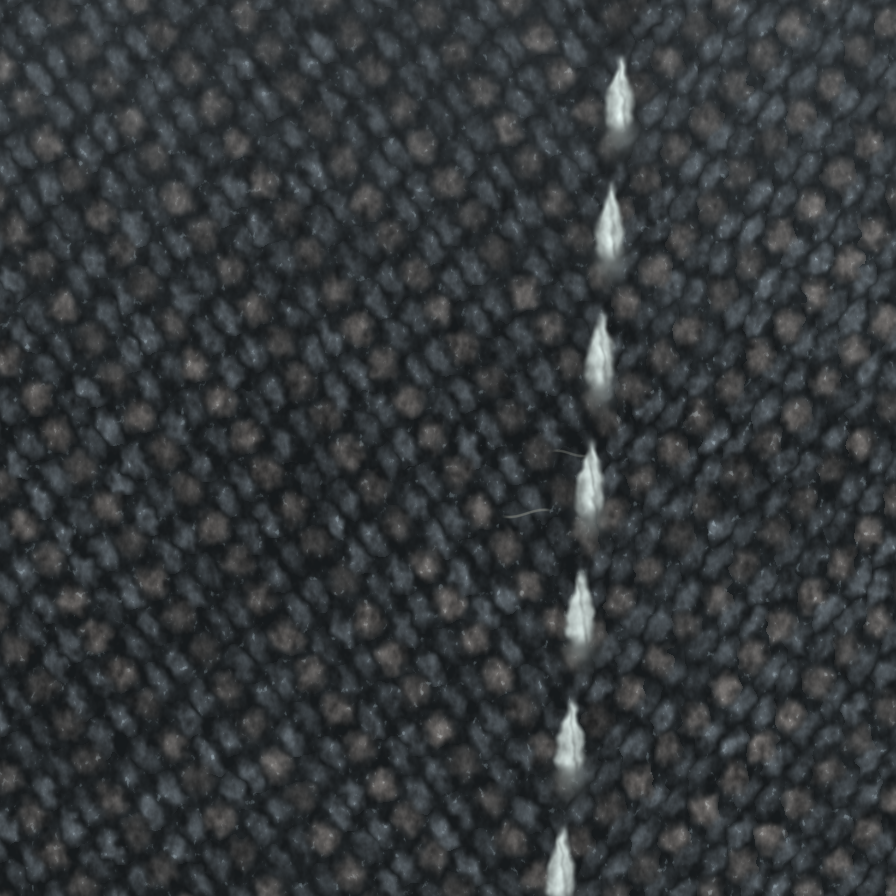
Write a WebGL 1 fragment shader that draws this texture.

```glsl
precision highp float;
// Dark herringbone wool with a slanted seam of pale running stitches.
uniform vec2 u_resolution;

const vec3 GAP = vec3(0.108, 0.123, 0.131);
const vec3 BLUE_YARN = vec3(0.31, 0.338, 0.358);
const vec3 BROWN_YARN = vec3(0.415, 0.40, 0.39);
const vec3 HAZE = vec3(0.235, 0.255, 0.27);
const vec3 THREAD = vec3(0.83, 0.88, 0.87);

vec2 hash2(vec2 p) {
  vec2 k = vec2(dot(p, vec2(127.1, 311.7)), dot(p, vec2(269.5, 183.3)));
  return fract(sin(k) * 43758.5) * 2.0 - 1.0;
}

float gradientNoise(vec2 p) {
  vec2 i = floor(p), f = fract(p);
  vec2 u = f * f * f * (f * (f * 6.0 - 15.0) + 10.0);
  vec2 e = vec2(1.0, 0.0);
  float low = mix(dot(hash2(i), f), dot(hash2(i + e.xy), f - e.xy), u.x);
  float high = mix(dot(hash2(i + e.yx), f - e.yx),
                   dot(hash2(i + e.xx), f - e.xx), u.x);
  return mix(low, high, u.y);
}

float fbm(vec2 p) {
  float sum = 0.0, amp = 1.0;
  for (int i = 0; i < 3; i++) {
    sum += amp * gradientNoise(p);
    p = mat2(1.6, 1.2, -1.2, 1.6) * p + 7.3;
    amp *= 0.45;
  }
  return sum;
}

vec2 noise2(vec2 p) {
  return vec2(gradientNoise(p), gradientNoise(p + 19.0));
}

// Coordinates of p in the skewed lattice spanned by a and b.
vec2 latticeCoord(vec2 p, vec2 a, vec2 b) {
  return vec2(p.x * b.y - p.y * b.x, a.x * p.y - a.y * p.x)
       / (a.x * b.y - a.y * b.x);
}

// One soft, slightly displaced tuft of yarn per lattice cell.
float tuft(vec2 q, vec2 a, vec2 b, vec2 dir, vec2 size, float seed) {
  vec2 id = floor(q + 0.5), f = q - id;
  vec2 rnd = hash2(id + seed);
  vec2 d = f.x * a + f.y * b + rnd * 0.003;
  d = vec2(dot(d, dir), dot(d, vec2(-dir.y, dir.x))) / size;
  return smoothstep(1.1, 0.25, length(d)) * (0.75 + 0.25 * rnd.y);
}

// Brown knots with two blue strands between neighbouring rows.
vec3 weave(vec2 p, vec2 a, vec2 b, vec2 dir) {
  vec2 q = latticeCoord(p, a, b);
  float knot = tuft(q, a, b, dir, vec2(0.023, 0.021), 3.0);
  float strandA = tuft(q - vec2(0.45, 0.34), a, b, dir, vec2(0.027, 0.014), 17.0);
  float strandB = tuft(q - vec2(0.1, 0.65), a, b, dir, vec2(0.027, 0.014), 41.0);
  vec3 col = mix(GAP, BLUE_YARN, max(strandA, strandB));
  return mix(col, BROWN_YARN, knot * 0.85);
}

float seamX(float y) {
  return 0.692 - 0.0766 * (0.89 - y);
}

// Ragged teardrop: x is coverage, y is the soft tail.
vec2 stitch(vec2 p) {
  float t = (0.047 - p.y) / 0.084;
  float body = smoothstep(0.05, 0.6, t) * (1.0 - smoothstep(0.8, 1.2, t));
  float halfWidth = 0.0045 + 0.0115 * body;
  float x = abs(p.x - 0.004 * (0.5 - t));
  float ends = smoothstep(-0.08, 0.16, t) * (1.0 - smoothstep(0.8, 1.05, t));
  float cover = (1.0 - smoothstep(halfWidth - 0.005, halfWidth + 0.003, x)) * ends;
  vec2 tail = (p + vec2(0.0, 0.036)) / vec2(0.016, 0.022);
  return vec2(cover, exp(-dot(tail, tail)));
}

// Thin curved loose fibre of half length len.
float hair(vec2 p, float len, float bend) {
  float y = p.y - bend * sin(p.x / len * 2.4);
  return (1.0 - smoothstep(0.0004, 0.0024, abs(y)))
       * (1.0 - smoothstep(len * 0.6, len, abs(p.x)));
}

void main() {
  vec2 uv = gl_FragCoord.xy / u_resolution;
  vec2 ragged = noise2(uv * 75.0);
  vec2 p = uv + noise2(uv * 28.0) * 0.006 + ragged * 0.009;

  // Two weave directions meet along the seam.
  vec3 left = weave(p - vec2(0.455, 0.554), vec2(0.0273, -0.041),
                    vec2(0.091, 0.0195), vec2(0.5, -0.866));
  vec3 right = weave(p - vec2(0.749, 0.499), vec2(0.0326, 0.0348),
                     vec2(0.009, -0.1), vec2(0.57, 0.822));
  float side = p.x - seamX(p.y);
  vec3 col = mix(left, right, smoothstep(-0.012, 0.012, side));

  // Wool fibres, uneven dye and light falling from the top right.
  float fibre = fbm(uv * vec2(70.0, 50.0));
  float fuzz = fbm(uv * vec2(150.0, 120.0) + 31.0);
  float dye = gradientNoise(uv * 5.0 + 3.0) + gradientNoise(uv * 14.0);
  col *= 1.0 + 0.6 * fibre + 0.2 * fuzz + 0.16 * dye;
  col += vec3(0.13, 0.145, 0.15) * smoothstep(0.3, 0.75, fuzz + 0.5 * fibre);
  col *= 0.97 + 0.14 * smoothstep(0.4, 1.0, uv.y) + 0.08 * smoothstep(0.6, 1.0, uv.x);
  col = mix(col, HAZE, 0.3 * smoothstep(0.5, 1.0, uv.y));
  col *= 1.0 - 0.18 * exp(-pow((uv.x - seamX(uv.y)) / 0.03, 2.0));
  col = max(col, vec3(0.085, 0.1, 0.11));

  // Loose fibres caught beside the seam.
  float loose = hair(uv - vec2(0.588, 0.427), 0.03, 0.004)
              + 0.7 * hair(uv - vec2(0.636, 0.494), 0.022, -0.003);
  col = mix(col, vec3(0.52, 0.53, 0.5), 0.55 * loose);

  // Evenly spaced running stitches.
  for (int i = 0; i < 7; i++) {
    float y = 0.89 - 0.1435 * float(i);
    vec2 d = uv - vec2(seamX(y), y) + ragged * vec2(0.005, 0.004);
    vec2 s = stitch(d);
    float groove = exp(-pow((d.x - 0.003 + d.y * 0.12) / 0.0025, 2.0));
    float shade = 1.0 + 0.25 * fibre - 0.18 * groove - 0.3 * smoothstep(0.0, 0.014, abs(d.x));
    col = mix(col, vec3(0.5, 0.53, 0.525), 0.75 * s.y);
    col = mix(col, THREAD * shade, s.x);
  }
  gl_FragColor = vec4(clamp(col, 0.0, 1.0), 1.0);
}
```
